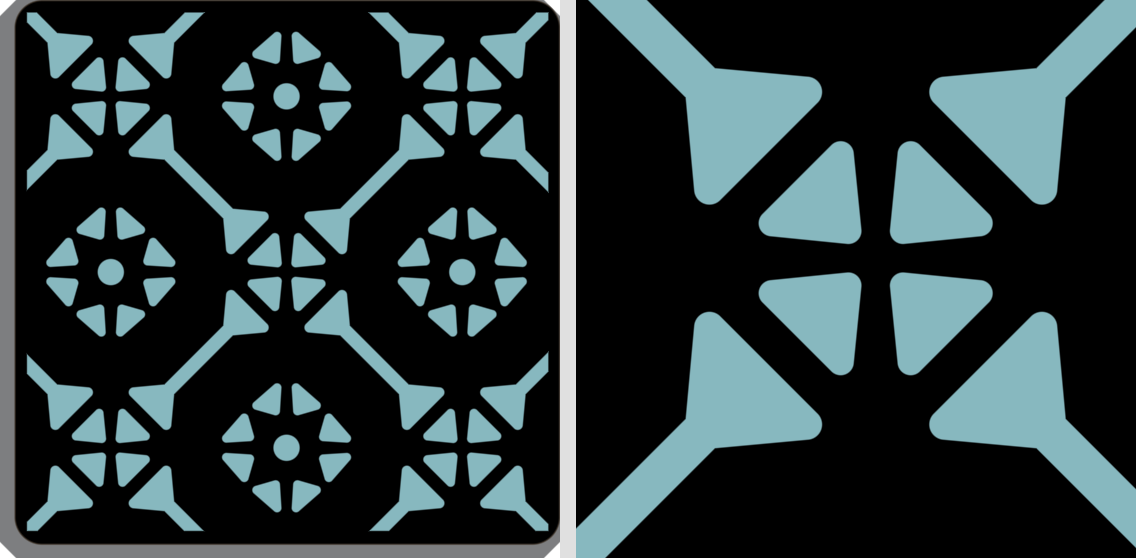
Left: the whole. Right: its middle third, enlarged.
This pattern is drawn by a Shadertoy shader. Its source:

```glsl
const float CANVAS = 768.0;   // design units across the canvas
const float PITCH = 241.0;    // spacing between neighbouring motifs
const float BAR = 9.5;        // half width of the diagonal bars
const float DIAG = 0.70710678;

const vec3 BLUE = vec3(0.53, 0.72, 0.75);
const vec3 GRAY = vec3(0.49, 0.495, 0.50);
const vec3 RIM = vec3(0.24, 0.20, 0.16);

float segmentSq(vec2 p, vec2 edge) {
    vec2 r = p - edge * clamp(dot(p, edge) / dot(edge, edge), 0.0, 1.0);
    return dot(r, r);
}

float cross2(vec2 a, vec2 b) {
    return a.x * b.y - a.y * b.x;
}

// Signed distance to a triangle whose corners are rounded by radius
float roundTriangle(vec2 p, vec2 a, vec2 b, vec2 c, float radius) {
    vec2 ab = b - a, bc = c - b, ca = a - c;
    float turn = sign(cross2(ab, bc));
    float dist = sqrt(min(segmentSq(p - a, ab),
                      min(segmentSq(p - b, bc), segmentSq(p - c, ca))));
    float inside = min(turn * cross2(ab, p - a),
                   min(turn * cross2(bc, p - b), turn * cross2(ca, p - c)));
    return -sign(inside) * dist - radius;
}

float roundBox(vec2 p, vec2 halfSize, float radius) {
    vec2 q = abs(p) - halfSize + radius;
    return length(max(q, 0.0)) + min(max(q.x, q.y), 0.0) - radius;
}

// Four inner petals, four arrowheads and the bars leaving them
float crossMotif(vec2 q) {
    float petal = roundTriangle(q, vec2(12.5), vec2(16.0, 47.5), vec2(47.5, 16.0), 6.0);
    float head = roundTriangle(q, vec2(80.5), vec2(31.5, 76.0), vec2(76.0, 31.5), 7.0);
    float bar = max(abs(q.x - q.y) * DIAG - BAR, (150.0 - q.x - q.y) * DIAG);
    return min(petal, min(head, bar));
}

// Ring of eight petals around a dot; bars clip the cell corners
float flowerMotif(vec2 q) {
    vec2 s = vec2(min(q.x, q.y), max(q.x, q.y));
    float petal = roundTriangle(s, vec2(15.0, 50.5), vec2(13.0, 82.5), vec2(41.0, 58.0), 6.0);
    float dotDist = length(q) - 18.0;
    float bar = (PITCH - q.x - q.y) * DIAG - BAR;
    return min(petal, min(dotDist, bar));
}

// Checkerboard of the two motifs
float lattice(vec2 p) {
    vec2 cell = floor(p / PITCH + 0.5);
    vec2 q = abs(p - cell * PITCH);
    bool isCross = mod(cell.x + cell.y, 2.0) < 0.5;
    return isCross ? crossMotif(q) : flowerMotif(q);
}

float coverage(float dist, float soft) {
    return 1.0 - smoothstep(-soft, soft, dist);
}

void mainImage(out vec4 fragColor, in vec2 fragCoord) {
    float unit = CANVAS / iResolution.x;
    vec2 p = (fragCoord - 0.5 * iResolution.xy) * unit;
    vec2 halfCanvas = 0.5 * iResolution.xy * unit;
    float soft = unit;

    // Slab behind the tile with cut corners
    float slab = (abs(p.x) + abs(p.y) - halfCanvas.x - halfCanvas.y + 22.0) * DIAG;
    vec3 color = mix(vec3(1.0), GRAY, coverage(slab, soft));

    // Black tile with a thin rim
    float tile = roundBox(p - vec2(10.0, 9.0), vec2(374.0, 373.5), 38.0);
    color = mix(color, RIM, coverage(tile, soft));
    color = mix(color, vec3(0.0), coverage(tile + 1.5, soft));

    // Ornament, trimmed to the inner frame
    float frame = roundBox(p - vec2(10.5, 10.0), vec2(357.5, 355.5), 0.0);
    float ornament = max(lattice(p - vec2(9.0, 9.5)), frame);
    color = mix(color, BLUE, coverage(ornament, soft));

    fragColor = vec4(color, 1.0);
}
```
